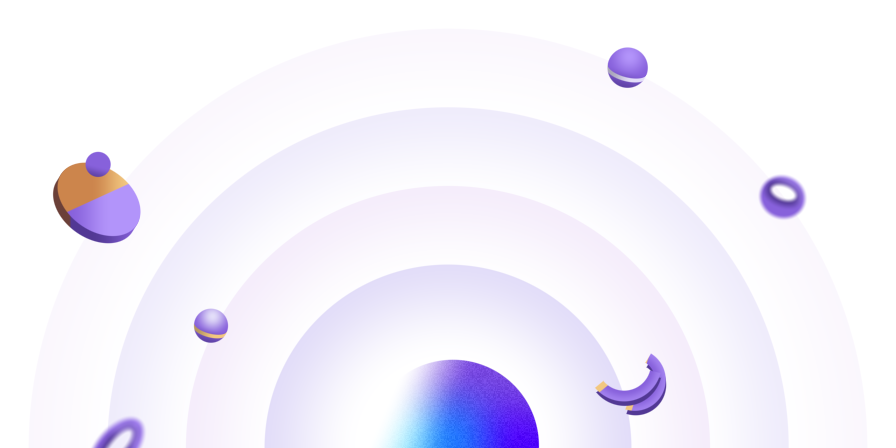
Give the GLSL for this background, as a WebGL 1 fragment shader.

```glsl
precision highp float;
// Pale concentric discs around a glowing grainy orb, with small purple and gold solids floating on them.
uniform vec2 u_resolution;

const vec3 WHITE = vec3(1.0);
const vec3 PINK = vec3(0.95, 0.91, 0.98);
const vec3 LAVENDER = vec3(0.89, 0.87, 0.975);
const vec3 LILAC = vec3(0.70, 0.58, 0.98);
const vec3 PURPLE = vec3(0.53, 0.38, 0.86);
const vec3 PLUM = vec3(0.32, 0.22, 0.58);
const vec3 GOLD = vec3(0.95, 0.78, 0.50);
const vec3 COPPER = vec3(0.80, 0.52, 0.30);
const vec3 BROWN = vec3(0.42, 0.25, 0.22);

float hash(vec2 p) {
  vec3 q = fract(p.xyx * 0.1031);
  q += dot(q, q.yzx + 33.33);
  return fract((q.x + q.y) * q.z);
}

float fill(float d, float soft) {
  return 1.0 - smoothstep(-soft, soft, d);
}

vec2 turn(vec2 p, float a) {
  float c = cos(a), s = sin(a);
  return vec2(c * p.x + s * p.y, c * p.y - s * p.x);
}

float ellipse(vec2 p, vec2 semi) {
  float k = length(p / semi);
  return k * (k - 1.0) / max(length(p / (semi * semi)), 0.001);
}

// Flat-ended arc centred on the direction "mid", spanning "span" to each side
float arc(vec2 p, float radius, float width, float mid, float span) {
  vec2 q = turn(p, mid);
  float cap = abs(q.y) * cos(span) - q.x * sin(span);
  return max(abs(length(p) - radius) - width, cap);
}

// Nested discs, each tinted at its rim and fading to white inside
vec3 discs(vec2 p, float px) {
  vec3 col = WHITE;
  float d = length(p);
  for (int i = 0; i < 4; i++) {
    float k = float(i);
    float r = 0.936 - 0.1755 * k;
    vec3 tint = mix(PINK, LAVENDER, mod(k, 2.0));
    float rim = smoothstep(r - 0.22, r + 0.03, d) * (0.38 + 0.23 * k);
    col = mix(col, mix(WHITE, tint, rim), fill(d - r, px));
  }
  return col;
}

// Orb running from cyan to violet, dissolving at the upper left
vec3 orb(vec3 bg, vec2 p, float r, float px) {
  vec2 q = p / r;
  vec3 col = mix(vec3(0.38, 0.87, 1.0), vec3(0.13, 0.46, 1.0), smoothstep(-0.7, 0.1, q.x));
  col = mix(col, vec3(0.30, 0.0, 1.0), smoothstep(0.0, 0.8, q.x));
  col = mix(col, vec3(0.47, 0.28, 0.88), smoothstep(0.05, 0.95, q.y + 0.15 * q.x));
  col += 0.07 * (hash(floor(p * 384.0) + 500.0) - 0.5);
  float body = smoothstep(-1.0, -0.1, q.x - 0.45 * q.y);
  return mix(bg, col, body * fill(length(p) - r, px));
}

// Shaded ball with a tilted band that curves around its front
vec3 ball(vec3 bg, vec2 p, float r, vec3 light, vec3 band, float bandWidth, float px) {
  vec2 q = p / r;
  vec3 col = mix(light, PURPLE, smoothstep(-0.3, 0.9, length(q - vec2(0.1, 0.55)) - 0.3));
  col = mix(col, PLUM, 0.8 * smoothstep(0.1, 1.1, dot(q, vec2(-0.25, -0.95))));
  vec2 b = turn(q, -0.26);
  float curve = b.y + 0.18 + 0.4 * sqrt(max(1.0 - b.x * b.x, 0.0));
  vec3 stripe = mix(band * 0.75, band, smoothstep(-0.8, 0.4, b.x));
  col = mix(col, stripe, fill(abs(curve) - bandWidth, px / r) * step(0.001, bandWidth));
  return mix(bg, col, fill(length(p) - r, px));
}

// Out-of-focus ring
vec3 softRing(vec3 bg, vec2 p, float tilt, vec2 outer, vec2 hole, vec2 lift, float soft) {
  float inner = ellipse(turn(p - lift, tilt), hole);
  float d = max(ellipse(turn(p, tilt), outer), -inner);
  vec3 col = mix(PLUM, PURPLE, smoothstep(0.0, 0.022, inner));
  col = mix(col, LILAC, 0.5 * smoothstep(0.0, 0.06, p.x + p.y));
  return mix(bg, col, fill(d, soft));
}

// Tilted coin, half copper and half lilac, with a dark lower side
vec3 coin(vec3 bg, vec2 p, vec2 semi, float px) {
  vec2 depth = vec2(-0.010, -0.016);
  float side = 1.0;
  for (int i = 1; i <= 8; i++) {
    side = min(side, ellipse(turn(p - depth * float(i) / 8.0, -0.61), semi));
  }
  float split = dot(p, vec2(-0.416, 0.909)) - 0.004;
  vec3 edge = mix(BROWN, mix(PLUM, PURPLE, smoothstep(-0.02, 0.1, p.x)), smoothstep(-0.067, -0.061, p.x));
  vec3 copper = mix(COPPER, GOLD, smoothstep(-0.02, 0.07, p.x));
  vec3 lilac = mix(PURPLE, LILAC, smoothstep(-0.07, 0.03, p.x));
  vec3 face = mix(lilac, copper, fill(-split, px));
  vec3 col = mix(bg, edge, fill(side, px));
  return mix(col, face, fill(ellipse(turn(p, -0.61), semi), px));
}

// Thick bent bar with a shadowed underside and a gold start
vec3 bar(vec3 bg, vec2 p, float r, float mid, float span, float px) {
  vec3 col = mix(bg, PLUM, fill(arc(p + vec2(-0.002, 0.011), r, 0.011, mid, span), px));
  vec3 top = mix(PURPLE, LILAC, smoothstep(r - 0.012, r + 0.012, length(p)) * 0.6);
  float tip = dot(turn(p, mid - span), vec2(0.0, 1.0));
  top = mix(top, GOLD, fill(tip - 0.014, px));
  return mix(col, top, fill(arc(p, r, 0.012, mid, span), px));
}

void main() {
  // Canvas height is one unit; the discs stay centred horizontally
  vec2 p = (gl_FragCoord.xy - vec2(0.5 * u_resolution.x, 0.0)) / u_resolution.y + vec2(1.0, 0.0);
  float px = 0.8 / u_resolution.y;

  vec3 col = discs(p - vec2(1.0, 0.0), px);
  col = orb(col, p - vec2(1.011, 0.005), 0.192, px);
  col = coin(col, p - vec2(0.221, 0.555), vec2(0.1016, 0.0703), px);
  col = ball(col, p - vec2(0.219, 0.633), 0.028, PURPLE, PURPLE, 0.0, px);
  col = ball(col, p - vec2(1.401, 0.849), 0.045, LILAC, LAVENDER, 0.10, px);
  col = ball(col, p - vec2(0.471, 0.273), 0.038, LAVENDER, GOLD, 0.11, px);
  col = softRing(col, p - vec2(1.747, 0.560), -0.35, vec2(0.050, 0.046), vec2(0.029, 0.016), vec2(0.002, 0.010), 0.007);
  col = softRing(col, p - vec2(0.260, 0.0), 0.87, vec2(0.078, 0.042), vec2(0.046, 0.017), vec2(0.003, 0.004), 0.009);
  col = bar(col, p - vec2(1.417, 0.152), 0.057, -0.43, 1.45, px);
  col = bar(col, p - vec2(1.393, 0.188), 0.072, -1.35, 1.10, px);
  gl_FragColor = vec4(col, 1.0);
}
```
